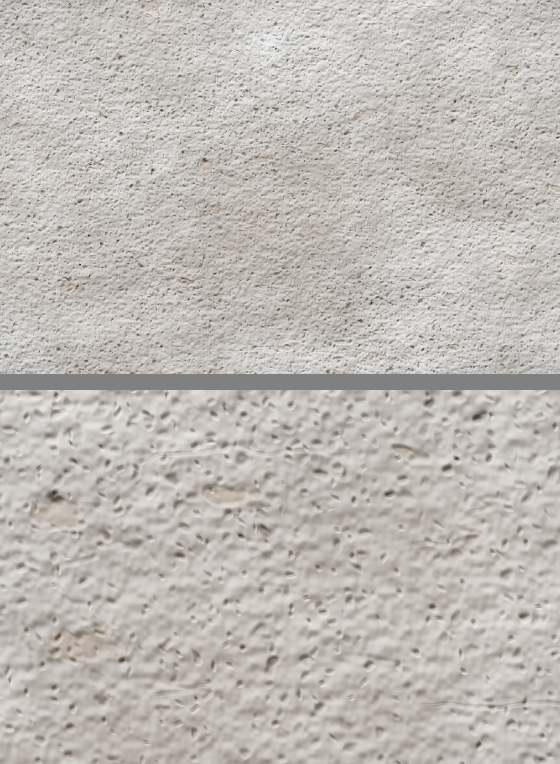
Top, the full canvas; bottom, a detail of the centre.
Write a Shadertoy shader that draws this texture.

```glsl
// Weathered pale travertine: a height field of grain, pits, creases and
// shallow tan hollows, lit from the upper left by its slope, then tinted
// by broad warm and cool stains.

float hash(vec2 p)
{
    vec3 q = fract(p.xyx * vec3(0.1031, 0.1030, 0.0973));
    q += dot(q, q.yzx + 33.33);
    return fract((q.x + q.y) * q.z);
}

vec2 hash2(vec2 p)
{
    return vec2(hash(p + 17.3), hash(p + 71.9));
}

float noise(vec2 p)
{
    vec2 i = floor(p), f = fract(p);
    f = f * f * (3.0 - 2.0 * f);
    return mix(mix(hash(i), hash(i + vec2(1, 0)), f.x),
               mix(hash(i + vec2(0, 1)), hash(i + vec2(1, 1)), f.x), f.y);
}

float fbm(vec2 p)
{
    float sum = 0.0, amp = 0.5;
    for (int i = 0; i < 4; i++) {
        sum += amp * noise(p);
        p = mat2(1.6, 1.2, -1.2, 1.6) * p + 9.7;
        amp *= 0.5;
    }
    return sum / 0.9375;
}

// Depth of scattered, slightly tilted oval pits; p is in cells
float pits(vec2 p, float density, float minRadius, float maxRadius)
{
    vec2 cell = floor(p);
    float depth = 0.0;
    for (int y = -1; y <= 1; y++)
    for (int x = -1; x <= 1; x++) {
        vec2 id = cell + vec2(x, y);
        if (hash(id + 5.1) > density) continue;
        vec2 rnd = hash2(id);
        vec2 d = p - id - 0.1 - 0.8 * rnd;
        float tilt = 1.8 * hash(id + 31.7) - 0.6;
        d = mat2(cos(tilt), -sin(tilt), sin(tilt), cos(tilt)) * d;
        d *= vec2(0.8, 1.2);
        float size = hash(id + 47.3);
        float radius = mix(minRadius, maxRadius, size * size);
        float pit = 1.0 - smoothstep(0.3, 1.15, length(d) / radius);
        depth = max(depth, pit * mix(0.3, 1.0, rnd.x));
    }
    return depth;
}

// Coverage of flat, ragged hollows, wider than tall
float hollows(vec2 p)
{
    vec2 q = p * vec2(5.0, 8.0);
    vec2 cell = floor(q);
    float cover = 0.0;
    for (int y = -1; y <= 1; y++)
    for (int x = -1; x <= 1; x++) {
        vec2 id = cell + vec2(x, y) + 90.0;
        if (hash(id) > 0.36) continue;
        vec2 rnd = hash2(id);
        vec2 d = (q + 90.0 - id - rnd) / vec2(5.0, 8.0);
        d.y += 0.4 * (rnd.y - 0.5) * d.x;
        float size = mix(0.007, 0.018, rnd.x * rnd.x);
        float dist = length(d * vec2(0.5, 1.0)) / size;
        dist += 2.0 * (fbm(p * 45.0) - 0.5);
        cover = max(cover, (1.0 - smoothstep(0.7, 1.05, dist)) * mix(0.5, 1.0, rnd.y));
    }
    return cover;
}

// Surface height; also reports fine pits, deep pits and hollows
float relief(vec2 p, out vec3 features)
{
    vec2 ragged = vec2(noise(p * 115.0), noise(p * 115.0 + 40.0));
    vec2 warped = p + 0.0055 * ragged;
    float crowd = smoothstep(0.35, 0.65, fbm(p * vec2(4.0, 6.0) + 3.0));
    float fine = pits(warped * 72.0, mix(0.5, 0.9, crowd), 0.17, 0.44);
    float deep = pits(warped * 36.0 + 50.0, mix(0.1, 0.42, crowd), 0.11, 0.27);
    float hollow = hollows(p);

    float bend = fbm(p * vec2(8.0, 22.0) + 12.0) - 0.5;
    float crease = 1.0 - smoothstep(0.0, 0.03, abs(bend));
    crease *= smoothstep(0.55, 0.75, noise(p * vec2(12.0, 18.0) + 60.0));

    float grain = 0.55 * noise(p * vec2(95.0, 130.0))
                + 0.5 * noise(p * vec2(44.0, 64.0) + 8.0)
                + 0.3 * noise(p * 210.0);
    features = vec3(fine, deep, hollow);
    return grain * (1.0 - 0.5 * hollow) - 0.6 * fine - 0.6 * deep
         - 0.2 * hollow - 0.22 * crease;
}

void mainImage(out vec4 fragColor, in vec2 fragCoord)
{
    vec2 p = fragCoord / iResolution.y;
    vec2 uv = fragCoord / iResolution.xy;

    // Slope toward the light
    vec2 toLight = 0.0021 * normalize(vec2(-0.45, 1.0));
    vec3 here, unused;
    float slope = relief(p - toLight, unused) - relief(p + toLight, unused);
    relief(p, here);
    float lit = slope > 0.0 ? 0.38 * slope / (1.0 + 1.6 * slope) : 0.38 * slope;

    // Broad stains, level bands and smaller mottling
    float stain = fbm(p * vec2(2.6, 3.4) + 21.0) - 0.5;
    float band = fbm(p * vec2(3.0, 16.0) + 5.0) - 0.5;
    float mottle = fbm(p * vec2(14.0, 19.0) + 33.0) - 0.5;
    float middle = exp(-6.0 * dot(uv - vec2(0.45, 0.45), uv - vec2(0.45, 0.45)));
    float corner = smoothstep(0.5, 0.78, length(uv - 0.5));

    float tone = 0.808 + lit + 0.15 * stain + 0.07 * band + 0.1 * mottle;
    tone -= 0.03 * middle + 0.08 * corner;
    tone -= 0.12 * here.x + 0.27 * here.y + 0.02 * here.z;
    tone = clamp(tone, 0.22, 0.93);

    // Shadows are warmer than the lit stone
    float warmth = mix(0.03, 0.01, smoothstep(0.45, 0.88, tone));
    warmth += 0.01 * (middle - 0.4) - 0.03 * stain + 0.02 * here.z;
    vec3 color = tone - warmth * vec3(0.0, 1.0, 2.0);
    fragColor = vec4(color, 1.0);
}
```
